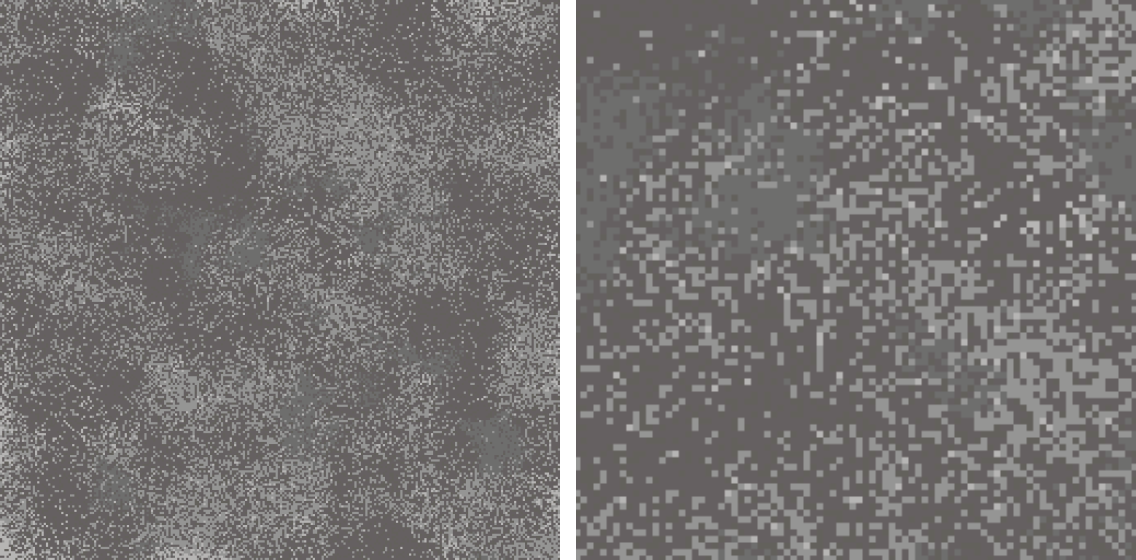
Left, the full canvas; right, a detail of the centre.
A WebGL 1 fragment shader for this texture:

```glsl
precision highp float;
// Grainy grey stone: a fine grid of square grains, each light or dark by chance.
// Layered noise sets the local density of light grains, pale grains gather
// at the borders, and a few small grey stains cover the speckle.
uniform vec2 u_resolution;

const float GRAINS = 256.0;        // grains across the canvas
const float SEAM = 0.3;            // least blur between grains, in grains
const float PATCH_SCALE = 9.5;     // density patches across the canvas
const float STAIN_SCALE = 9.0;     // grey stains across the canvas
const float MIN_DENSITY = 0.04;
const float DENSITY_RANGE = 0.58;
const float EDGE_FALLOFF = 28.0;   // how fast the pale border fades
const float EDGE_DENSITY = 0.25;
const float WARM_SHARE = 0.24;     // share of dark grains with a warm tint

const vec3 DARK = vec3(0.398, 0.376, 0.380);
const vec3 WARM = vec3(0.390, 0.380, 0.362);
const vec3 STAIN = vec3(0.430, 0.430, 0.428);
const vec3 LIGHT = vec3(0.585, 0.585, 0.582);
const vec3 PALE = vec3(0.715, 0.708, 0.704);

float hash(vec2 p) {
  vec3 q = fract(vec3(p.xyx) * 0.1031);
  q += dot(q, q.yzx + 33.33);
  return fract((q.x + q.y) * q.z);
}

float valueNoise(vec2 p) {
  vec2 i = floor(p);
  vec2 f = fract(p);
  f = f * f * (3.0 - 2.0 * f);
  float low = mix(hash(i), hash(i + vec2(1.0, 0.0)), f.x);
  float high = mix(hash(i + vec2(0.0, 1.0)), hash(i + 1.0), f.x);
  return mix(low, high, f.y);
}

float fbm(vec2 p) {
  float sum = 0.0;
  float weight = 0.53;
  for (int octave = 0; octave < 4; octave++) {
    sum += weight * valueNoise(p);
    p = mat2(1.6, 1.2, -1.2, 1.6) * p + 17.3;
    weight *= 0.5;
  }
  return sum;
}

// Colour of one whole grain
vec3 grainColor(vec2 cell) {
  vec2 uv = (cell + 0.5) / GRAINS;
  vec2 toBorder = min(uv, 1.0 - uv);
  float edge = exp(-EDGE_FALLOFF * max(min(toBorder.x, toBorder.y), 0.0));
  edge *= smoothstep(0.25, 0.75, valueNoise(uv * 9.0 + 71.0));

  // Light or dark
  float patches = fbm(uv * PATCH_SCALE + 5.0);
  float density = MIN_DENSITY + DENSITY_RANGE * smoothstep(0.22, 0.82, patches);
  density += EDGE_DENSITY * edge;
  float isLight = step(hash(cell + 11.0), density);

  // Pale grains at the borders and in small clusters
  float cluster = smoothstep(0.62, 0.80, fbm(uv * 13.0 + 39.0));
  float paleChance = 0.04 + 0.60 * edge + 0.45 * cluster;
  float isPale = step(hash(cell + 301.0), paleChance);

  // Ragged stains, which hide many of the light grains
  float stain = smoothstep(0.64, 0.82, fbm(uv * STAIN_SCALE + 93.0));
  float isStain = step(hash(cell + 517.0), stain * 0.85);

  float isWarm = step(hash(cell + 733.0), WARM_SHARE);
  vec3 color = mix(DARK, WARM, isWarm);
  color = mix(color, mix(LIGHT, PALE, isPale), isLight);
  return mix(color, STAIN, isStain);
}

void main() {
  vec2 uv = gl_FragCoord.xy / u_resolution;
  vec2 p = uv * GRAINS - 0.5;
  vec2 cell = floor(p);

  // Blend the four nearest grains across a seam about one pixel wide
  float seam = max(SEAM, GRAINS / min(u_resolution.x, u_resolution.y));
  vec2 f = clamp((fract(p) - 0.5) / seam + 0.5, 0.0, 1.0);
  vec3 low = mix(grainColor(cell), grainColor(cell + vec2(1.0, 0.0)), f.x);
  vec3 high = mix(grainColor(cell + vec2(0.0, 1.0)), grainColor(cell + 1.0), f.x);
  gl_FragColor = vec4(mix(low, high, f.y), 1.0);
}
```
